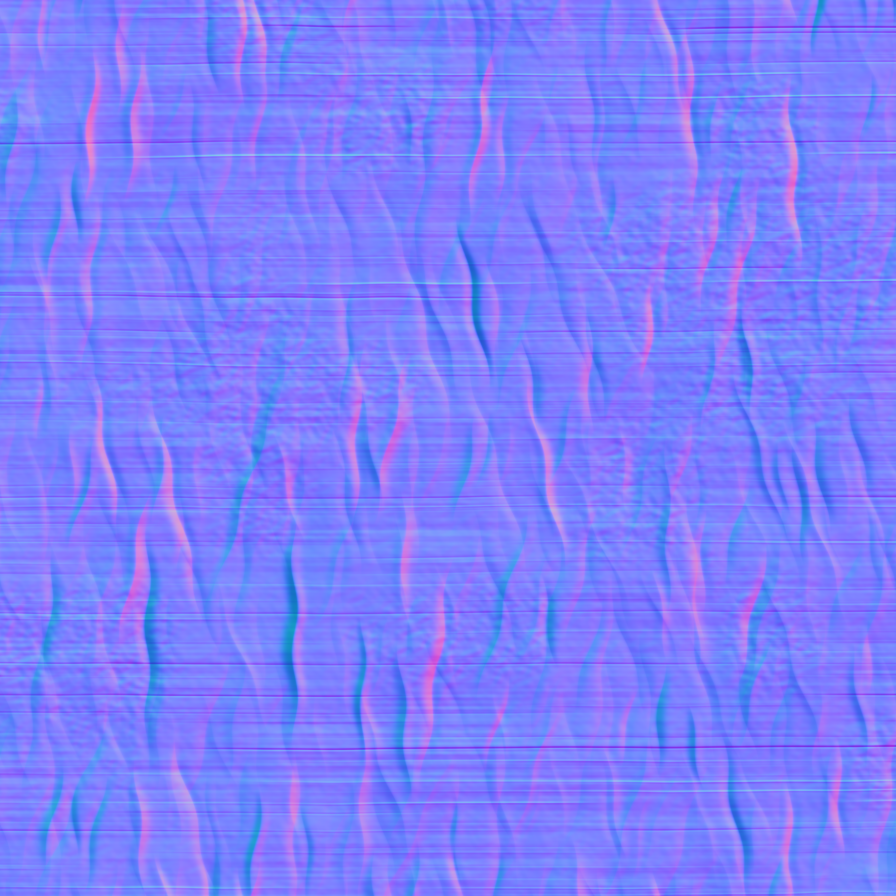
This texture map is drawn by a WebGL 2 fragment shader. Its source:

```glsl
#version 300 es
precision highp float;
// Normal map of a creased sheet: leaning vertical folds crossed by fine horizontal scratches.

uniform vec2 u_resolution;
out vec4 fragColor;

const vec2 FLAT_SLOPE = vec2(-0.02, -0.005);  // slight bias of the flat ground
const vec2 LONG_CELL = vec2(0.072, 0.185);    // spacing of the fold layers
const vec2 MID_CELL = vec2(0.056, 0.130);
const vec2 SHORT_CELL = vec2(0.046, 0.095);
const float MAX_LEAN = 0.48;                  // sideways run per unit of height
const float WOBBLE = 0.0034;
const float WOBBLE_RATE = 62.0;
const float SHARP_WIDTH = 0.0026;
const float SOFT_WIDTH = 0.0080;
const float SCRATCH_ROWS = 105.0;
const float SCRATCH_WIDTH = 0.0013;
const float SCRATCH_DEPTH = 1.0;
const float BRUSH_DEPTH = 0.30;
const float GRAIN_DEPTH = 0.00062;
const float SWELL_DEPTH = 0.0042;

vec4 hash4(vec2 cell, float seed) {
    vec4 h = fract(vec4(cell.xyx, seed + cell.y) * vec4(0.1031, 0.1030, 0.0973, 0.1099));
    h += dot(h, h.wzxy + 33.33);
    return fract((h.xxyz + h.yzzw) * h.zywx);
}

float noise(vec2 p) {
    vec2 i = floor(p), f = fract(p);
    f = f * f * (3.0 - 2.0 * f);
    float low = mix(hash4(i, 3.0).x, hash4(i + vec2(1, 0), 3.0).x, f.x);
    float high = mix(hash4(i + vec2(0, 1), 3.0).x, hash4(i + vec2(1, 1), 3.0).x, f.x);
    return mix(low, high, f.y);
}

float bell(float d, float width) {
    return exp(-d * d / (width * width));
}

// Slope of scattered wavy folds, steep on one side and soft on the other
vec2 foldSlope(vec2 p, vec2 cell, float seed, float strength) {
    vec2 slope = vec2(0);
    vec2 home = floor(p / cell);
    for (int y = -1; y <= 1; y++)
    for (int x = -1; x <= 1; x++) {
        vec2 id = home + vec2(x, y);
        vec4 place = hash4(id, seed);
        vec4 form = hash4(id, seed + 17.0);
        vec2 q = p - (id + 0.2 + 0.6 * place.xy) * cell;
        float along = q.y / (cell.y * mix(0.45, 0.8, place.z));
        if (abs(along) > 1.0) continue;

        // Steep folds stand more upright
        float lean = MAX_LEAN * (2.0 * place.w - 1.0) * mix(1.0, 0.4, form.w * form.w);
        float phase = WOBBLE_RATE * q.y + 6.283 * form.x;
        float d = q.x - lean * q.y - WOBBLE * sin(phase);
        float run = lean + WOBBLE * WOBBLE_RATE * cos(phase);

        float side = form.y < 0.5 ? -1.0 : 1.0;
        float taper = pow(1.0 - along * along, 1.5);
        float soft = SOFT_WIDTH * mix(0.6, 1.2, place.z);
        float width = mix(SHARP_WIDTH, soft, smoothstep(-0.0025, 0.0025, d * side));
        float profile = bell(d, width * mix(0.6, 1.0, taper));
        profile -= 0.3 * bell(d + side * 0.008, 0.005);

        float facing = form.z < 0.5 ? -1.15 : 0.9;
        float steep = mix(0.17, 1.0, pow(form.w, 5.0));
        slope += facing * steep * strength * taper * profile * vec2(1.0, -run);
    }
    return slope;
}

// Vertical slope of long, thin, broken scratches
float scratchSlope(vec2 p) {
    float slope = 0.0;
    float drift = 0.006 * noise(vec2(p.x * 3.0, p.y * 5.0)) + 0.0014 * noise(p * vec2(16, 9));
    float row = floor((p.y + drift) * SCRATCH_ROWS);
    for (int k = -1; k <= 1; k++) {
        float id = row + float(k);
        vec4 r = hash4(vec2(id, 7.0), 41.0);
        float d = p.y + drift + 0.005 * (r.z - 0.5) * p.x - (id + r.x) / SCRATCH_ROWS;
        float presence = smoothstep(0.38, 0.8, noise(vec2(p.x * 4.0 + 20.0 * r.y, id * 5.0)));
        float u = d / SCRATCH_WIDTH;
        float groove = (u + 0.8 * (r.w - 0.5)) * exp(-u * u);
        slope += (r.y < 0.5 ? -1.0 : 1.0) * mix(0.18, 1.0, r.w * r.w) * presence * groove;
    }
    return SCRATCH_DEPTH * slope;
}

// Height of the broad swell and the patchy leathery grain
float relief(vec2 p) {
    float patchy = mix(0.5, 1.5, smoothstep(0.55, 0.85, noise(p * 7.0 + 31.0)));
    vec2 tilted = vec2(p.x + 0.5 * p.y, p.y - 0.4 * p.x);
    float grain = noise(tilted * vec2(130, 165)) + noise(tilted * vec2(60, 85) + 9.0);
    float swell = noise(vec2(p.x - 0.25 * p.y, p.y) * vec2(22, 8)) + 0.4 * noise(p * vec2(38, 16));
    return GRAIN_DEPTH * patchy * grain + SWELL_DEPTH * swell;
}

void main() {
    vec2 p = gl_FragCoord.xy / u_resolution;

    vec2 slope = FLAT_SLOPE;
    slope += foldSlope(p, LONG_CELL, 11.0, 1.5);
    slope += foldSlope(p + 0.37, MID_CELL, 53.0, 1.1);
    slope += foldSlope(p + 0.71, SHORT_CELL, 97.0, 0.8);

    // Fine horizontal brushing, stronger in some bands
    float band = mix(0.3, 1.0, noise(vec2(p.x * 2.0, p.y * 15.0)));
    float brush = 1.3 * noise(vec2(p.x * 6.0, p.y * 300.0)) + 0.6 * noise(vec2(p.x * 4.0, p.y * 140.0)) - 0.95;
    slope.y += BRUSH_DEPTH * band * brush + scratchSlope(p);

    vec2 e = vec2(0.0015, 0.0);
    slope -= vec2(relief(p + e) - relief(p - e), relief(p + e.yx) - relief(p - e.yx)) / (2.0 * e.x);

    vec3 normal = normalize(vec3(slope, 1.0));
    fragColor = vec4(0.5 + 0.5 * normal, 1.0);
}
```
